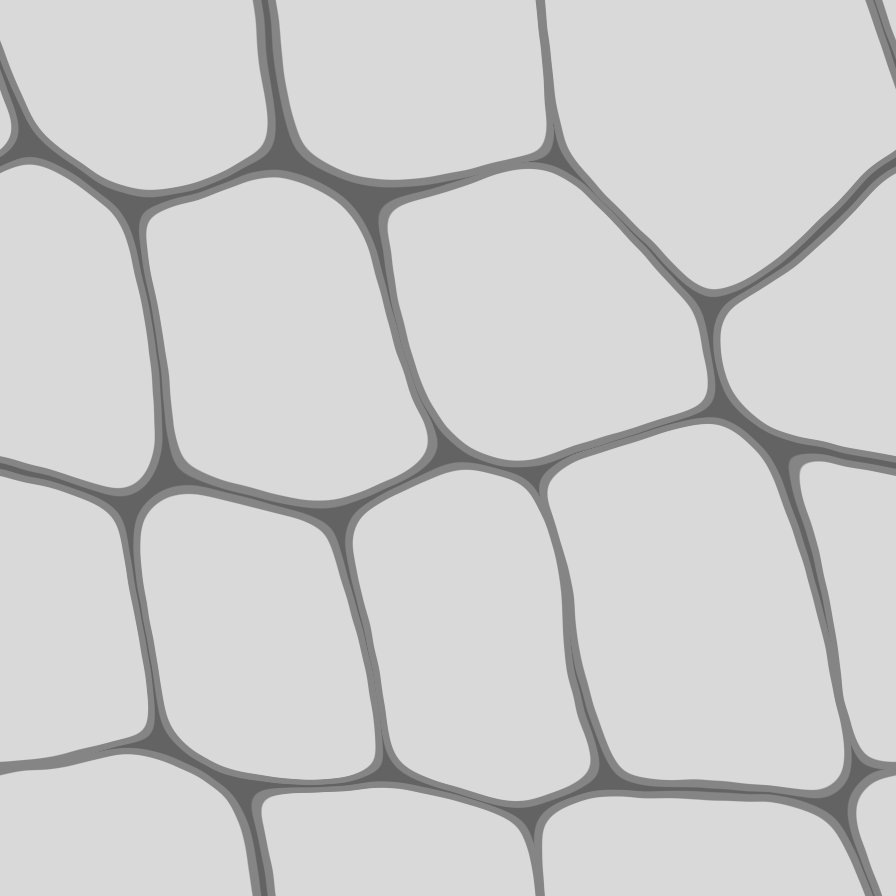
Write a Shadertoy shader that draws this texture.

```glsl
// Pale rounded cells separated by grey walls with dark gaps at the junctions, tiling.

const int CELL_COUNT = 10;
// Metric that leans the upright walls slightly to the left as they rise
const mat2 LEAN = mat2(1.0, 0.2, 0.2, 1.04);

vec2 hash2(vec2 cell) {
    uvec2 q = uvec2(ivec2(cell)) * uvec2(1597334673u, 3812015801u);
    uint n = (q.x ^ q.y) * 1597334673u;
    n = (n ^ (n >> 15)) * 2246822519u;
    n ^= n >> 13;
    return vec2(n & 65535u, n >> 16) / 65535.0;
}

// Two-channel value noise in -1..1 that wraps after a whole period.
vec2 wrapNoise(vec2 uv, float period, float seed) {
    vec2 p = uv * period;
    vec2 i = floor(p), f = fract(p);
    f = f * f * (3.0 - 2.0 * f);
    vec2 a = hash2(mod(i, period) + seed);
    vec2 b = hash2(mod(i + vec2(1, 0), period) + seed);
    vec2 c = hash2(mod(i + vec2(0, 1), period) + seed);
    vec2 d = hash2(mod(i + vec2(1, 1), period) + seed);
    return 2.0 * mix(mix(a, b, f.x), mix(c, d, f.x), f.y) - 1.0;
}

// Offset to the closest wrapped copy of a cell centre, and its power distance.
// Cells stand in three staggered rows of three, three and four.
vec3 cellCentre(vec2 p, int index) {
    int row = min(index / 3, 2);
    float column = float(index - 3 * row);
    vec3 rowStart = vec3(0.15, 0.04, 0.07);
    vec3 rowPitch = vec3(0.31, 0.26, 0.23);
    vec3 rowHeight = vec3(0.94, 0.61, 0.32);
    vec2 random = hash2(vec2(index + 3, 71));
    vec2 centre = vec2(rowStart[row] + rowPitch[row] * column, rowHeight[row]);
    centre += 0.07 * (random - 0.5);
    vec2 offset = centre - p;
    offset -= round(offset);
    float sizeBonus = 0.018 * centre.x + 0.014 * hash2(vec2(index + 9, 137)).x;
    return vec3(offset, dot(offset, LEAN * offset) - sizeBonus);
}

// Distance to the cell border, with neighbouring borders blended into round corners.
float borderDistance(vec2 p) {
    vec3 own = vec3(0, 0, 9);
    int ownIndex = 0;
    for (int i = 0; i < CELL_COUNT; i++) {
        vec3 centre = cellCentre(p, i);
        if (centre.z < own.z) { own = centre; ownIndex = i; }
    }
    float rounding = 0.0142, sum = 0.0;
    for (int i = 0; i < CELL_COUNT; i++) {
        if (i == ownIndex) continue;
        vec3 other = cellCentre(p, i);
        float toBisector = 0.5 * (other.z - own.z) / length(LEAN * (other.xy - own.xy));
        sum += exp(-toBisector / rounding);
    }
    return -rounding * log(max(sum, 1e-20));
}

void mainImage(out vec4 fragColor, in vec2 fragCoord) {
    vec2 uv = fragCoord / iResolution.xy;

    // Bend the walls, then roughen them
    vec2 warped = uv + 0.019 * wrapNoise(uv, 5.0, 11.0)
                     + 0.004 * wrapNoise(uv, 14.0, 40.0)
                     + 0.0009 * wrapNoise(uv, 36.0, 90.0);

    // Positive gaps part the walls, negative gaps press them together
    float gap = 0.0006 + 0.0042 * wrapNoise(uv, 5.0, 83.0).x;
    float edge = borderDistance(warped) - gap;

    float wallWidth = 0.0078;
    float blur = 0.7 / iResolution.y;
    vec3 gapColor = vec3(0.39), wallColor = vec3(0.52), cellColor = vec3(0.85);
    vec3 color = mix(gapColor, wallColor, smoothstep(-blur, blur, edge));
    color = mix(color, cellColor, smoothstep(-blur, blur, edge - wallWidth));
    fragColor = vec4(color, 1.0);
}
```
